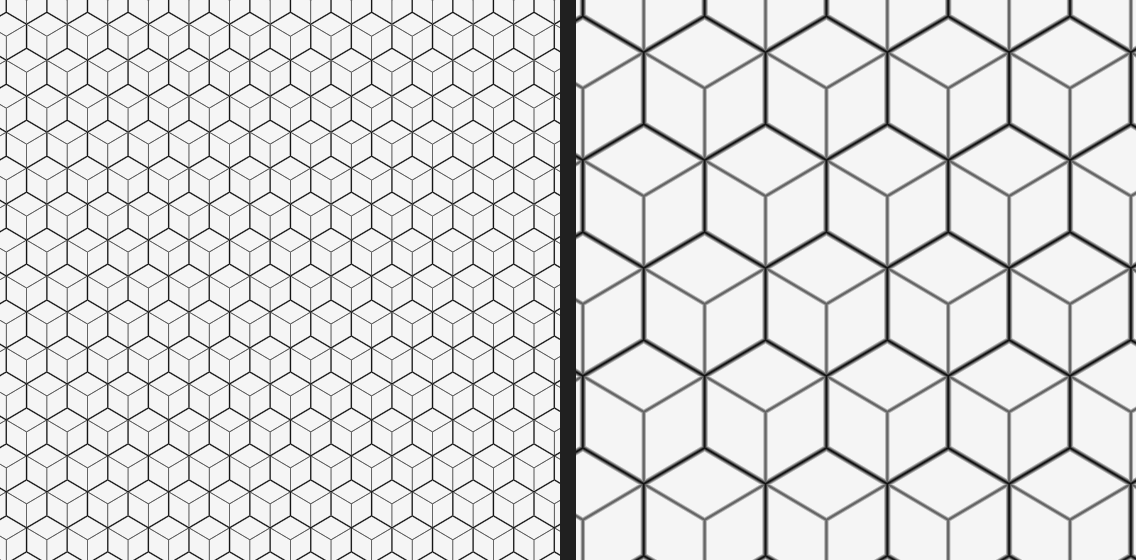
Left: the whole. Right: its middle third, enlarged.
Reproduce this pattern procedurally as a three.js fragment shader.

```glsl
// Line-drawn stacked cubes: heavy hexagon outlines with three fine inner edges each.
varying vec2 vUv;

float segmentDistance(vec2 p, vec2 a, vec2 b) {
  vec2 ab = b - a;
  return length(p - a - ab * clamp(dot(p - a, ab) / dot(ab, ab), 0.0, 1.0));
}

// Share of a soft footprint covered by a line of the given width
float lineCoverage(float dist, float width) {
  float soft = 1.0 / 512.0;
  float low = max(dist - 0.5 * soft, -0.5 * width);
  float high = min(dist + 0.5 * soft, 0.5 * width);
  return clamp((high - low) / soft, 0.0, 1.0);
}

// Offset from the nearest hexagon centre; rows are staggered by half a cell
vec2 hexLocal(vec2 p, float width, float side) {
  vec2 period = vec2(width, 3.0 * side);
  vec2 even = mod(p + 0.5 * period, period) - 0.5 * period;
  vec2 odd = mod(p, period) - 0.5 * period;
  vec2 toRegular = vec2(1.0, width / (sqrt(3.0) * side));
  return length(even * toRegular) < length(odd * toRegular) ? even : odd;
}

void main() {
  float width = 0.07249;
  float side = 0.04282;
  vec2 p = hexLocal(vUv - vec2(0.0837, 0.9353), width, side);
  p.x = abs(p.x);

  vec2 top = vec2(0.0, side);
  vec2 shoulder = vec2(0.5 * width, 0.5 * side);
  vec2 hip = vec2(0.5 * width, -0.5 * side);

  // Heavy silhouette
  float outline = min(segmentDistance(p, top, shoulder),
                  min(segmentDistance(p, shoulder, hip),
                      segmentDistance(p, hip, -top)));

  // Fine edges meeting at the near corner of the cube
  float inner = min(segmentDistance(p, vec2(0.0), shoulder),
                    segmentDistance(p, vec2(0.0), -top));

  float ink = max(lineCoverage(outline, 0.0024), lineCoverage(inner, 0.00125));
  vec3 paper = vec3(0.961);
  vec3 inkColor = vec3(0.08);
  gl_FragColor = vec4(mix(paper, inkColor, ink), 1.0);
}
```
